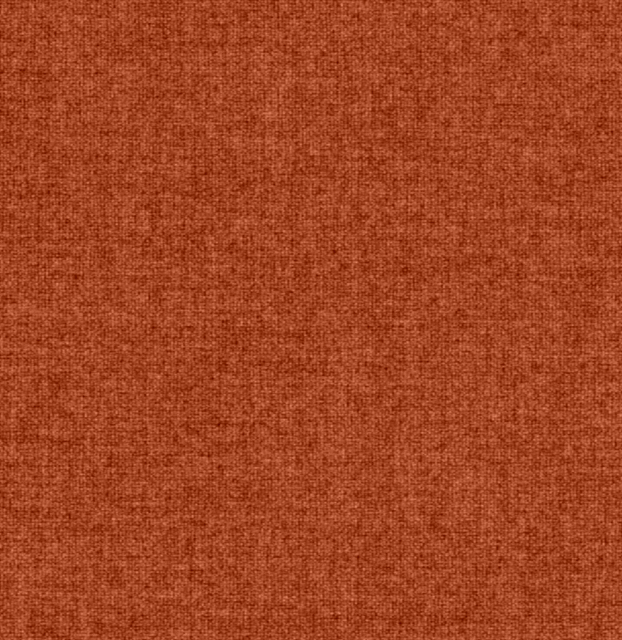
Reproduce this texture procedurally as a Shadertoy shader.

```glsl
// Rust-orange woven cloth: fine warp and weft threads with slubs and flecked fibres.

const float PI = 3.14159265;
const float THREADS = 184.0;                      // threads per canvas height
const vec3 CLOTH_COLOR = vec3(0.630, 0.266, 0.135);

float hash(vec2 p) {
    vec3 q = fract(vec3(p.xyx) * 0.1031);
    q += dot(q, q.yzx + 33.33);
    return fract((q.x + q.y) * q.z);
}

// Smooth value noise, centred on zero
float valueNoise(vec2 p) {
    vec2 cell = floor(p);
    vec2 f = smoothstep(0.0, 1.0, p - cell);
    float low = mix(hash(cell), hash(cell + vec2(1, 0)), f.x);
    float high = mix(hash(cell + vec2(0, 1)), hash(cell + vec2(1, 1)), f.x);
    return mix(low, high, f.y) - 0.5;
}

// Cellular noise: distance to the nearest scattered point
float cellular(vec2 p) {
    vec2 cell = floor(p);
    float nearest = 2.0;
    for (int y = -1; y <= 1; y++) {
        for (int x = -1; x <= 1; x++) {
            vec2 id = cell + vec2(x, y);
            vec2 point = id + vec2(hash(id), hash(id + 71.0));
            nearest = min(nearest, distance(p, point));
        }
    }
    return nearest;
}

// Layered sines that bend the threads a little
float wobble(float across, float along) {
    return 0.10 * sin(along * 0.23 + across * 0.11)
         + 0.08 * sin(along * 0.07 - across * 0.31);
}

// Rounded threads with gaps, plus the over-and-under checker
float weave(vec2 p, float gapDepth, float crossDepth) {
    vec2 ridges = -cos(2.0 * PI * p);
    float crossing = sin(PI * p.x) * sin(PI * p.y);
    return gapDepth * (ridges.x + ridges.y) + crossDepth * crossing;
}

// Uneven thread tone: short slubs and long thin streaks
float threadTone(float across, float along, float slubLength, float seed) {
    float slub = valueNoise(vec2(across * 1.3, along / slubLength) + seed);
    float streak = valueNoise(vec2(across * 1.2, along / 60.0) + seed + 400.0);
    return 0.095 * slub + 0.045 * streak;
}

void mainImage(out vec4 fragColor, in vec2 fragCoord) {
    vec2 cloth = fragCoord / iResolution.y * THREADS;
    vec2 bent = cloth + vec2(wobble(cloth.x, cloth.y), wobble(cloth.y, cloth.x));

    // Woven relief and tone along each thread direction
    float shade = weave(bent, 0.022, 0.034);
    shade += threadTone(bent.x, bent.y, 2.6, 13.0);
    shade += threadTone(bent.y, bent.x, 3.2, 157.0);

    // Bright fibre flecks and fine grain
    shade += 0.13 * (0.46 - cellular(cloth * vec2(1.0, 1.3)));
    shade += 0.17 * valueNoise(cloth * vec2(1.7, 2.1) + 31.0);

    // Broad, faint unevenness of the dye
    shade += 0.012 * valueNoise(cloth / 14.0 + 90.0);

    fragColor = vec4(clamp(CLOTH_COLOR + shade, 0.0, 1.0), 1.0);
}
```
